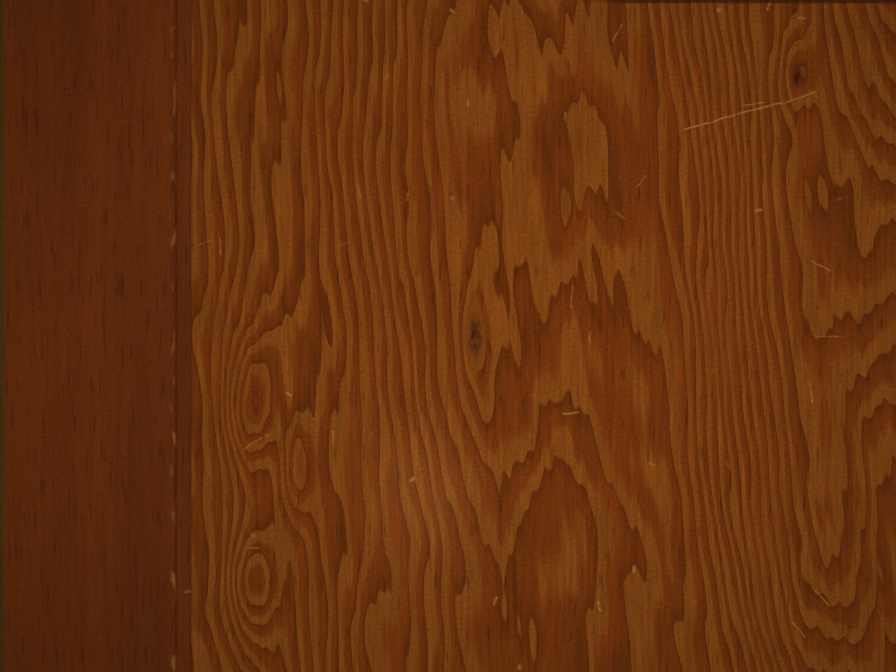
Give the GLSL for this texture, as a Shadertoy shader.

```glsl
const vec3 EARLY_WOOD = vec3(0.468, 0.250, 0.071);
const vec3 LATE_LIGHT = vec3(0.445, 0.203, 0.050);
const vec3 LATE_DARK  = vec3(0.372, 0.164, 0.046);
const vec3 RAIL_WOOD  = vec3(0.415, 0.184, 0.056);
const vec3 RAIL_DARK  = vec3(0.300, 0.134, 0.050);
const vec3 KNOT_DARK  = vec3(0.190, 0.085, 0.040);
const vec3 SCRATCH    = vec3(0.600, 0.420, 0.170);
const vec3 EDGE_WOOD  = vec3(0.290, 0.200, 0.075);
const vec3 GLOW       = vec3(0.060, 0.055, 0.045);

const float RAIL_EDGE   = 0.262;   // right side of the left rail
const float PANEL_EDGE  = 0.284;   // left side of the plywood panel
const float BROAD_RINGS = 8.0;     // ring density of the whole panel
const float LEFT_RINGS  = 13.0;    // extra rings in the left fine zone
const float RIGHT_RINGS = 10.0;    // extra rings in the right fine zone
const float FIGURE      = 4.4;     // strength of the large wavy figure
const float GRAIN       = 0.17;    // strength of the fine streaks
const float SPECKLE     = 0.13;    // strength of the finest mottling
const int   NICKS       = 46;

const vec2 KNOT_MID = vec2(0.707, 0.500);
const vec2 KNOT_TOP = vec2(1.187, 0.887);

vec2 hash2(vec2 p) {
    p = vec2(dot(p, vec2(127.1, 311.7)), dot(p, vec2(269.5, 183.3)));
    return fract(sin(p) * 43758.5);
}

float gradNoise(vec2 p) {
    vec2 i = floor(p), f = p - i;
    vec2 u = f * f * f * (f * (f * 6.0 - 15.0) + 10.0);
    vec2 X = vec2(1, 0), Y = vec2(0, 1);
    float a = dot(hash2(i) * 2.0 - 1.0, f);
    float b = dot(hash2(i + X) * 2.0 - 1.0, f - X);
    float c = dot(hash2(i + Y) * 2.0 - 1.0, f - Y);
    float d = dot(hash2(i + 1.0) * 2.0 - 1.0, f - 1.0);
    return mix(mix(a, b, u.x), mix(c, d, u.x), u.y);
}

float bump(vec2 p, vec2 centre, vec2 size) {
    vec2 d = (p - centre) / size;
    return exp(-dot(d, d));
}

float segment(vec2 p, vec2 a, vec2 b) {
    vec2 ap = p - a, ab = b - a;
    return length(ap - ab * clamp(dot(ap, ab) / dot(ab, ab), 0.0, 1.0));
}

// Growth ring height; its contours are the grain lines
float ringHeight(vec2 p) {
    float x = p.x + mix(0.08, 0.14, smoothstep(0.8, 1.1, p.x)) * (p.y - 0.5);
    float h = BROAD_RINGS * x;
    h += LEFT_RINGS * smoothstep(0.22, 0.70, x);
    h += RIGHT_RINGS * smoothstep(0.95, 1.24, x);
    h += 11.0 * (p.y - 0.6) * smoothstep(1.14, 1.34, p.x);
    h += FIGURE * gradNoise(vec2(x * 4.2, p.y * 1.2) + 7.3);
    h += 1.5 * gradNoise(vec2(x * 9.0, p.y * 3.2) + 2.1);
    h += 0.65 * gradNoise(vec2(x * 24.0, p.y * 9.0));
    h += 0.42 * gradNoise(vec2(x * 80.0, p.y * 6.0));
    // Eyes in the figure and swirls around the knots
    h += 4.0 * bump(p, vec2(0.372, 0.40), vec2(0.036, 0.10));
    h += 4.0 * bump(p, vec2(0.375, 0.13), vec2(0.040, 0.09));
    h += 2.2 * bump(p, vec2(0.440, 0.30), vec2(0.024, 0.07));
    h += 2.0 * bump(p, KNOT_MID, vec2(0.024, 0.08));
    h += 2.0 * bump(p, KNOT_TOP, vec2(0.030, 0.06));
    return h;
}

vec3 panelColour(vec2 p) {
    float h = ringHeight(p), blur = fwidth(h), f = fract(h);
    float late = smoothstep(0.28, 0.50, f) * (1.0 - smoothstep(1.0 - clamp(1.3 * blur, 0.05, 0.4), 1.0, f));
    late = mix(late, 0.5, smoothstep(0.5, 1.2, blur));
    // Tone drifts along and between the rings
    float drift = gradNoise(vec2(p.x * 18.0, p.y * 3.0) + 4.0) + 0.7 * gradNoise(vec2(p.x * 60.0, p.y * 5.0));
    vec3 lateWood = mix(LATE_LIGHT, LATE_DARK, clamp(0.7 * f + 0.7 * drift, 0.0, 1.0));
    vec3 col = mix(EARLY_WOOD * (1.0 + 0.07 * drift), lateWood, late * clamp(0.96 - 0.3 * drift, 0.0, 1.0));
    // Dark rim on the sharp side of each ring
    col *= 1.0 - 0.10 * late * smoothstep(0.72, 0.92, f);
    col *= 1.0 + GRAIN * gradNoise(vec2(p.x * 190.0, p.y * 12.0));
    float pores = smoothstep(0.20, 0.5, gradNoise(vec2(p.x * 210.0, p.y * 26.0) + 5.0));
    col *= 1.0 - 0.16 * pores;
    // Pale lens with a dark broken heart
    vec2 lens = abs(p - KNOT_MID) / vec2(0.021, 0.075);
    col = mix(EARLY_WOOD * 0.96, col, smoothstep(0.55, 0.95, lens.x + lens.y * lens.y));
    float knot = bump(p, KNOT_MID, vec2(0.009, 0.026)) + bump(p, KNOT_TOP, vec2(0.008, 0.014));
    knot *= 0.70 + 1.1 * gradNoise(p * vec2(170.0, 80.0));
    return mix(col, KNOT_DARK, clamp(knot, 0.0, 0.9));
}

vec3 railColour(vec2 p) {
    float streak = gradNoise(vec2(p.x * 24.0, p.y * 1.5)) + 0.7 * gradNoise(vec2(p.x * 100.0, p.y * 6.0));
    float pores = smoothstep(0.08, 0.5, gradNoise(vec2(p.x * 190.0, p.y * 20.0)));
    float dark = 0.16 + 0.45 * streak + 0.55 * pores + 0.30 * smoothstep(0.06, 0.25, p.x) * (1.0 - p.y);
    return mix(RAIL_WOOD, RAIL_DARK, clamp(dark, 0.0, 1.2));
}

// Scattered nicks and one long scratch
float scratches(vec2 p, float px) {
    p += 0.004 * vec2(gradNoise(p * 45.0), gradNoise(p * 45.0 + 9.0));
    float mask = 0.8 * (1.0 - smoothstep(0.0, 0.0012 + px, segment(p, vec2(1.02, 0.808), vec2(1.215, 0.862))));
    for (int i = 0; i < NICKS; i++) {
        vec2 place = hash2(vec2(float(i), 5.3)), shape = hash2(vec2(float(i), 9.2));
        vec2 centre = vec2(0.2 + 1.13 * place.x, place.y);
        float angle = (shape.x - 0.5) * 3.6;
        vec2 reach = vec2(cos(angle), sin(angle)) * mix(0.002, 0.018, shape.y * shape.y);
        float d = segment(p, centre - reach, centre + reach);
        float width = mix(0.0032, 0.0008, shape.y);
        mask = max(mask, mix(0.3, 0.85, fract(shape.x * 7.0)) * (1.0 - smoothstep(0.0, width + px, d)));
    }
    return mask * clamp(0.80 + 1.2 * gradNoise(p * 110.0), 0.0, 1.0);
}

void mainImage(out vec4 fragColor, in vec2 fragCoord) {
    vec2 p = fragCoord / iResolution.y;
    float px = 1.0 / iResolution.y;

    // Rail, narrow strip and panel
    vec3 col = mix(railColour(p), panelColour(p), smoothstep(-px, px, p.x - PANEL_EDGE));
    float seam = 0.45 * bump(p, vec2(RAIL_EDGE, p.y), vec2(0.0022, 1.0))
               + 0.30 * bump(p, vec2(PANEL_EDGE, p.y), vec2(0.0020, 1.0));
    col = mix(col, KNOT_DARK, seam);
    float chips = smoothstep(0.05, 0.35, gradNoise(p * vec2(90.0, 32.0)))
                * bump(p, vec2(RAIL_EDGE - 0.004, p.y), vec2(0.004, 1.0));
    col = mix(col, SCRATCH, 0.6 * chips);
    col = mix(EDGE_WOOD, col, smoothstep(-px, px, p.x - 0.005));
    col = mix(col, SCRATCH, scratches(p, px));
    col = mix(col, KNOT_DARK, 0.7 * smoothstep(0.993, 0.998, p.y) * smoothstep(0.85, 0.95, p.x));

    // Lamp falloff and soft sheen on the varnish
    vec2 away = p - vec2(0.78, 0.52);
    col *= 1.04 - 0.34 * dot(away, away);
    col += GLOW * bump(p, vec2(0.63, 0.27), vec2(0.09, 0.10));
    col *= 1.0 + SPECKLE * gradNoise(p * 230.0);
    fragColor = vec4(col, 1.0);
}
```
